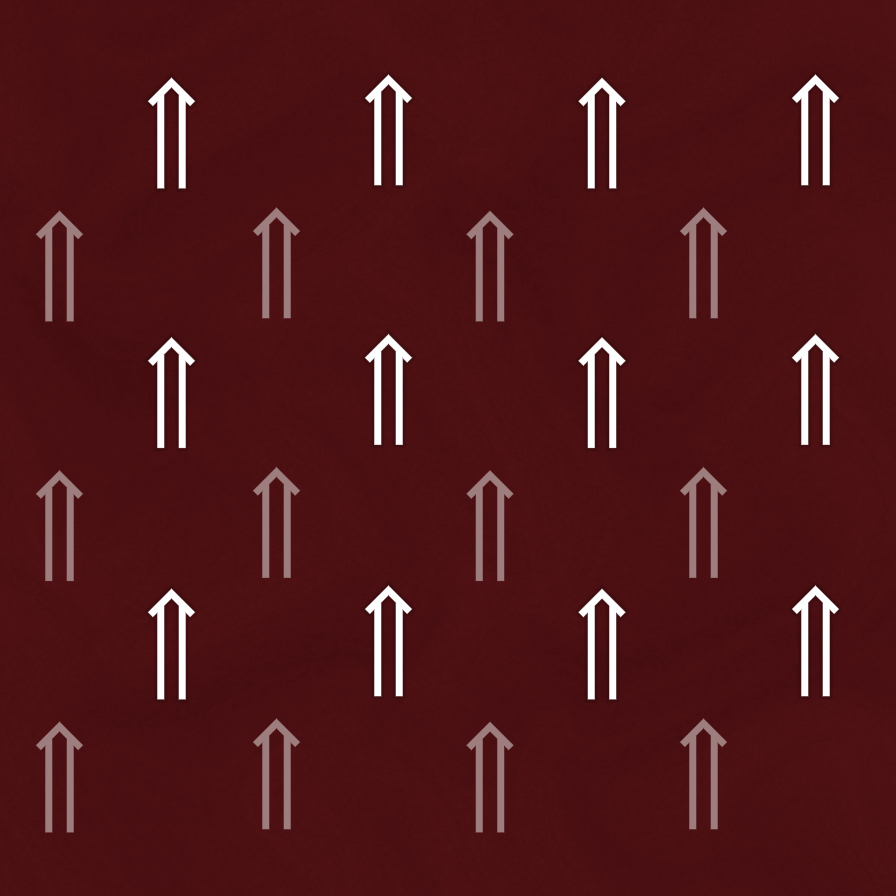
This pattern is drawn by a WebGL 2 fragment shader. Its source:

```glsl
#version 300 es
precision highp float;
// Staggered rows of white and faded double-shaft arrows on mottled dark red suede.

uniform vec2 u_resolution;
out vec4 fragColor;

// Colours
const vec3 CLOTH_DARK = vec3(0.255, 0.045, 0.055);
const vec3 CLOTH_LIGHT = vec3(0.335, 0.075, 0.088);
const vec3 ARROW_WHITE = vec3(0.995);
const vec3 ARROW_FADED = vec3(0.615, 0.49, 0.495);

// Layout: lengths below are in units of 1/768 of the canvas
const float UNITS = 768.0;
const int COLUMNS = 4;
const int ROWS = 3;
const vec2 FIRST_TIP = vec2(147.0, 264.0);
const vec2 SPACING = vec2(183.0, 219.0);
const vec2 FADED_SHIFT = vec2(-96.0, -114.0);
const float COLUMN_NUDGE = 3.0;   // columns after the first sit further right
const float ODD_COLUMN_RISE = 2.7;
const float MIDDLE_ROW_DROP = 3.5;

// Arrow shape, measured from its tip
const float ARROW_HEIGHT = 95.5;
const float SHAFT_OFFSET = 9.2;
const float HALF_LINE = 3.0;
const float SHAFT_TOP = 15.0;
const float HEAD_DROP = 4.8;
const float WING_LENGTH = 25.6;

// Cloth
const float MOTTLE_SCALE = 9.0;
const float GRAIN_CELLS = 300.0;
const float GRAIN_AMOUNT = 0.20;
const float WEAVE_AMOUNT = 0.06;
const float HALO_AMOUNT = 0.16;

float hash(vec2 p) {
    p = fract(p * vec2(0.1031, 0.1137));
    p += dot(p, p.yx + 33.33);
    return fract((p.x + p.y) * p.x * 7.31);
}

float boxDistance(vec2 p, vec2 halfSize) {
    vec2 d = abs(p) - halfSize;
    return length(max(d, 0.0)) + min(max(d.x, d.y), 0.0);
}

// Chevron head joined to two parallel shafts
float arrowDistance(vec2 p) {
    p.x = abs(p.x);
    vec2 shaftCentre = vec2(SHAFT_OFFSET, -0.5 * (ARROW_HEIGHT + SHAFT_TOP));
    vec2 shaftHalf = vec2(HALF_LINE, 0.5 * (ARROW_HEIGHT - SHAFT_TOP));
    float shaft = boxDistance(p - shaftCentre, shaftHalf);
    vec2 q = p + vec2(0.0, HEAD_DROP);
    vec2 wing = vec2(q.x - q.y, q.x + q.y) * sqrt(0.5);
    float head = boxDistance(wing - vec2(0.5 * WING_LENGTH - HALF_LINE, 0.0),
                             vec2(0.5 * WING_LENGTH + HALF_LINE, HALF_LINE));
    return min(shaft, head);
}

// Layered sines, each layer turned and bent by the one before
float mottle(vec2 p) {
    const mat2 TURN = mat2(0.8, 0.6, -0.6, 0.8);
    float sum = 0.0;
    float weight = 0.5;
    for (int i = 0; i < 7; i++) {
        p = TURN * p + 0.8 * sin(p.yx * 1.3 + float(i) * 1.7);
        sum += weight * sin(p.x + 0.6) * sin(p.y + 1.9);
        p *= 1.85;
        weight *= 0.72;
    }
    return sum;
}

// Soft grain from hashed cells
float grain(vec2 p) {
    vec2 cell = floor(p);
    vec2 f = smoothstep(0.0, 1.0, fract(p));
    float low = mix(hash(cell), hash(cell + vec2(1.0, 0.0)), f.x);
    float high = mix(hash(cell + vec2(0.0, 1.0)), hash(cell + 1.0), f.x);
    return mix(low, high, f.y) - 0.5;
}

vec3 cloth(vec2 uv) {
    float clouds = mottle(uv * MOTTLE_SCALE);
    float weave = sin((uv.x + uv.y) * 900.0 + 3.0 * clouds) * sin((uv.x - uv.y) * 520.0);
    float tone = 0.5 + 0.24 * clouds + WEAVE_AMOUNT * weave;
    tone += GRAIN_AMOUNT * grain(uv * GRAIN_CELLS);
    return mix(CLOTH_DARK, CLOTH_LIGHT, clamp(tone, 0.0, 1.0));
}

void main() {
    float side = min(u_resolution.x, u_resolution.y);
    vec2 uv = (gl_FragCoord.xy - 0.5 * (u_resolution - side)) / side;
    vec2 p = uv * UNITS;
    float soft = 0.75 * UNITS / side;

    // Nearest arrow of each kind
    float white = 1e4;
    float faded = 1e4;
    for (int row = 0; row < ROWS; row++) {
        for (int col = 0; col < COLUMNS; col++) {
            vec2 tip = FIRST_TIP + SPACING * vec2(col, row);
            tip.x += COLUMN_NUDGE * float(min(col, 1));
            tip.y += ODD_COLUMN_RISE * float(col % 2) - MIDDLE_ROW_DROP * float(row % 2);
            white = min(white, arrowDistance(p - tip));
            faded = min(faded, arrowDistance(p - tip - FADED_SHIFT));
        }
    }

    // Cloth, thin dark halo, then arrows
    vec3 color = cloth(uv);
    color *= 1.0 - HALO_AMOUNT * (1.0 - smoothstep(1.0, 4.0, white));
    color = mix(color, ARROW_FADED, 1.0 - smoothstep(-soft, soft, faded));
    color = mix(color, ARROW_WHITE, 1.0 - smoothstep(-soft, soft, white));
    fragColor = vec4(color, 1.0);
}
```
